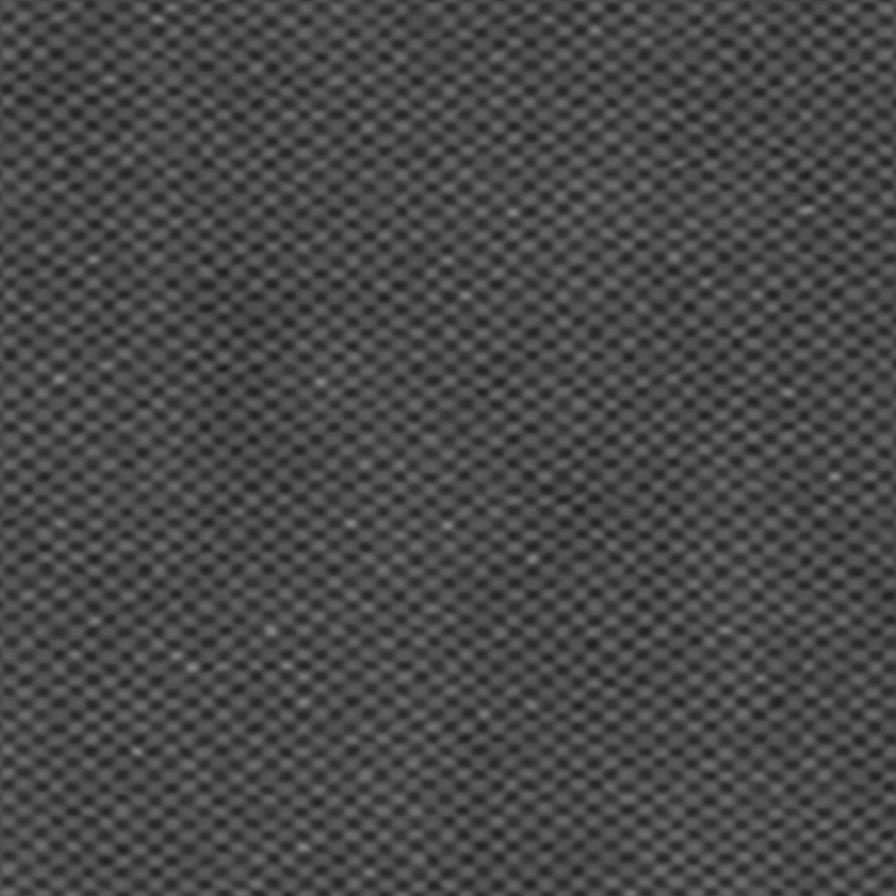
A three.js fragment shader for this texture:

```glsl
// Charcoal plain-weave cloth: a staggered lattice of pale thread bumps and dark
// gaps, made from two crossed cosine waves. Noise bends the threads, varies
// each bump and gap, and adds fibre grain, flecks and faint cloudy streaks.

#define REPEATS vec2(27.6, 37.3)   // weave repeats across and down
#define PHASE vec2(0.17, 0.0)      // lattice shift, in repeats
#define WOBBLE 0.16                // thread bend, in repeats
#define MID_GREY 0.288
#define BUMP_LIGHT 0.092
#define GAP_DARK 0.115
#define THREAD_VARIATION 0.45
#define FLECK_SHARE 0.025
#define FLECK_LIGHT 0.10
#define GRAIN 0.035
#define MOTTLE 0.045

varying vec2 vUv;

const float TAU = 6.2831853;

float hash(vec2 p) {
  vec3 q = fract(vec3(p.xyx) * 0.1031);
  q += dot(q, q.yzx + 33.33);
  return fract((q.x + q.y) * q.z);
}

// Smooth value noise, 0 to 1
float noise(vec2 p) {
  vec2 cell = floor(p);
  vec2 f = fract(p);
  f = f * f * (3.0 - 2.0 * f);
  float low = mix(hash(cell), hash(cell + vec2(1.0, 0.0)), f.x);
  float high = mix(hash(cell + vec2(0.0, 1.0)), hash(cell + 1.0), f.x);
  return mix(low, high, f.y);
}

// Broad bends plus small irregularities in the thread paths
vec2 bendThreads(vec2 p) {
  vec2 broad = vec2(noise(p * 0.22 + 11.0), noise(p * 0.22 + 47.0)) - 0.5;
  vec2 small = vec2(noise(p * 1.3 + 71.0), noise(p * 1.3 + 93.0)) - 0.5;
  return p + WOBBLE * (broad * 1.4 + small);
}

void main() {
  vec2 weave = bendThreads(vUv * REPEATS + PHASE);

  // Diagonal axes: gaps lie on whole numbers, bumps on halves
  vec2 diagonal = vec2(weave.x + weave.y, weave.x - weave.y);
  float relief = -0.5 * (cos(TAU * diagonal.x) + cos(TAU * diagonal.y));
  relief *= 1.3 - 0.3 * abs(relief);
  float bump = max(relief, 0.0);
  float gap = max(-relief, 0.0);

  // Each bump and gap has its own strength
  float bumpSeed = hash(floor(diagonal) + 131.0);
  float gapSeed = hash(floor(diagonal + 0.5) + 257.0);
  float shade = MID_GREY;
  shade += BUMP_LIGHT * bump * (1.0 + THREAD_VARIATION * (bumpSeed - 0.5) * 2.0);
  shade -= GAP_DARK * gap * (1.0 + THREAD_VARIATION * (gapSeed - 0.5));

  // Rare pale flecks on the bumps
  float fleck = step(1.0 - FLECK_SHARE, hash(floor(diagonal) + 389.0));
  shade += FLECK_LIGHT * fleck * bump * bump;

  // Fibre grain, cloudy patches and upright streaks
  float fibre = noise(weave * vec2(2.6, 3.6) + 19.0) - 0.5;
  float cloud = noise(vUv * vec2(11.0, 9.0) + 5.0) - 0.5;
  float streak = noise(vUv * vec2(17.0, 2.5) + 83.0) - 0.5;
  shade += GRAIN * fibre + MOTTLE * (0.6 * cloud + 0.4 * streak);

  gl_FragColor = vec4(vec3(clamp(shade, 0.0, 1.0)), 1.0);
}
```
